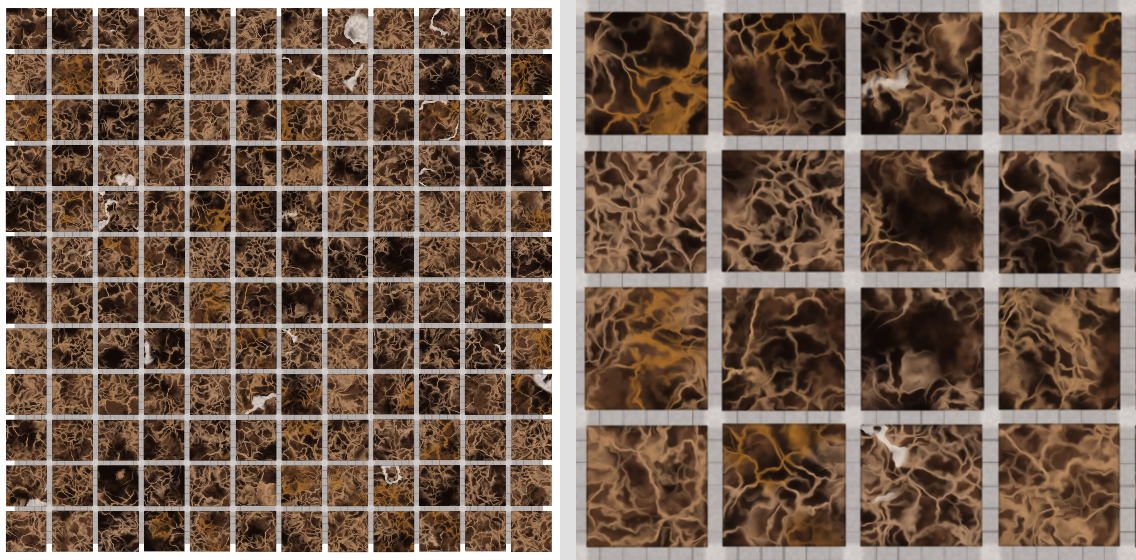
Left, the full canvas; right, a detail of the centre.
Reproduce this texture procedurally as a three.js fragment shader.

```glsl
// Sheet of 12 x 12 dark marble mosaic tiles on a pale mesh backing, on white.
// Each tile samples its own turned piece of stone: warped cell borders form
// the veins, noise forms the brown clouds, and a few tiles get chalk or gold.
varying vec2 vUv;

const vec2 COUNT = vec2(12.0);
const vec2 ORIGIN = vec2(0.0062, 0.0102);
const vec2 PITCH = vec2(0.08198, 0.08163);
const float TILE_HALF = 0.0367;
const float CORNER = 0.0008;
const float JITTER = 0.0006;
const float SOFT = 0.0009;
const vec2 MESH_CENTRE = vec2(0.498, 0.5);
const vec2 MESH_HALF = vec2(0.472, 0.471);
const float NUBS = 6.0;
const float VEIN_SCALE = 1.9;
const float VEIN_WIDTH = 0.058;
const float WARP = 0.38;
const float CHALK_SHARE = 0.2;
const float GOLD_SHARE = 0.25;

const vec3 PAPER = vec3(1.0);
const vec3 GROUT = vec3(0.82, 0.80, 0.785);
const vec3 NUB = vec3(0.65, 0.63, 0.62);
const vec3 TICK = vec3(0.43, 0.41, 0.40);
const vec3 BLACK = vec3(0.065, 0.036, 0.026);
const vec3 UMBER = vec3(0.30, 0.185, 0.12);
const vec3 BROWN = vec3(0.47, 0.33, 0.23);
const vec3 TAN = vec3(0.78, 0.62, 0.48);
const vec3 GOLD = vec3(0.70, 0.44, 0.13);
const vec3 CHALK = vec3(0.88, 0.84, 0.81);

float hash(vec2 p) {
  return fract(sin(dot(p, vec2(127.1, 311.7))) * 43758.5453);
}

vec2 hash2(vec2 p) {
  return vec2(hash(p), hash(p + 57.3));
}

float noise(vec2 p) {
  vec2 i = floor(p), f = fract(p);
  f = f * f * (3.0 - 2.0 * f);
  return mix(mix(hash(i), hash(i + vec2(1.0, 0.0)), f.x),
             mix(hash(i + vec2(0.0, 1.0)), hash(i + 1.0), f.x), f.y);
}

float fbm(vec2 p) {
  float sum = 0.0, amp = 0.53;
  for (int i = 0; i < 4; i++) {
    sum += amp * noise(p);
    p = p * 2.1 + 13.7;
    amp *= 0.5;
  }
  return sum;
}

// Gap between nearest and second nearest cell point: zero on cell borders
float cellBorder(vec2 p) {
  vec2 i = floor(p), f = fract(p);
  float near = 8.0, second = 8.0;
  for (int y = -1; y <= 1; y++) {
    for (int x = -1; x <= 1; x++) {
      vec2 o = vec2(float(x), float(y));
      float d = length(o + hash2(i + o) - f);
      second = min(second, max(near, d));
      near = min(near, d);
    }
  }
  return second - near;
}

float boxDistance(vec2 p, vec2 halfSize) {
  vec2 d = abs(p) - halfSize;
  return length(max(d, 0.0)) + min(max(d.x, d.y), 0.0);
}

vec3 marble(vec2 p, vec2 id) {
  float richness = hash(id + 3.1);
  float turn = 6.2832 * hash(id + 8.4);
  float c = cos(turn), s = sin(turn);
  vec2 m = mat2(c, s, -s, c) * p + 40.0 * hash2(id + 1.7);
  vec2 w = m + WARP * (vec2(fbm(m * 3.5), fbm(m * 3.5 + 19.0)) - 0.5);

  // Brown clouds broken by dark rounded pebbles
  float cloud = smoothstep(0.28, 0.78, fbm(m * 3.0 + 5.0) + 0.3 * (richness - 0.4));
  float pebble = smoothstep(0.12, 0.5, cellBorder(w * 2.6 + 31.0));
  cloud *= 1.0 - 0.6 * pebble;
  float grain = noise(m * 21.0);
  vec3 col = mix(BLACK, UMBER, clamp(cloud * (0.75 + 0.9 * grain), 0.0, 1.0));

  // Veins from bold to hairline, fading in and out
  vec3 veinColour = mix(TAN, GOLD, 0.3 * hash(id + 6.2));
  float tinted = step(1.0 - GOLD_SHARE, hash(id + 12.6));
  veinColour = mix(veinColour, GOLD, tinted * smoothstep(0.45, 0.7, noise(m * 2.5)));
  float scale = VEIN_SCALE;
  for (int i = 0; i < 3; i++) {
    float k = float(i);
    float edge = cellBorder(w * scale + 7.0 * k);
    float shown = smoothstep(0.25, 0.75, noise(m * 3.2 + 11.0 * k) + 0.25 * (richness - 0.4));
    float halo = exp(-edge * 9.0 / (1.0 + 0.5 * k)) * shown;
    float line = 1.0 - smoothstep(0.0, VEIN_WIDTH * scale, edge);
    col = mix(col, BROWN, halo * 0.62);
    col = mix(col, veinColour, line * shown * (0.95 - 0.15 * k) * (0.6 + 0.5 * grain));
    scale *= 1.95;
  }

  // Thick chalky seams in a few tiles
  float seam = 1.0 - smoothstep(0.03, 0.08, abs(noise(w * 2.3 + 3.0) - 0.5));
  seam *= smoothstep(0.45, 0.6, noise(m * 2.4 + 23.0));
  seam *= step(1.0 - CHALK_SHARE, hash(id + 21.9));
  return mix(col, CHALK * (0.85 + 0.2 * grain), seam * 0.9);
}

// Mesh nubs along each joint, leaving the crossings pale
vec3 joint(vec2 g, vec2 q) {
  bool upright = abs(q.x) > abs(q.y);
  vec2 a = upright ? g.yx : g;
  vec2 key = vec2(floor(a.x * NUBS), floor(a.y + 0.5) + (upright ? 40.0 : 0.0));
  float u = abs(fract(a.x * NUBS) - 0.5);
  float crossing = smoothstep(0.40, 0.45, abs(fract(a.x) - 0.5));
  float shade = hash(key);
  vec3 col = mix(GROUT, NUB * (0.92 + 0.2 * shade), 0.45 + 0.55 * shade);
  col = mix(col, TICK, 0.55 * smoothstep(0.38, 0.49, u) * hash(key + 4.0));
  return mix(col, GROUT, crossing) * (0.97 + 0.06 * noise(g * 40.0));
}

void main() {
  vec2 g = (vUv - ORIGIN) / PITCH;
  vec2 id = clamp(floor(g), vec2(0.0), COUNT - 1.0);
  vec2 q = (g - id - 0.5) * PITCH;

  // Backing
  float mesh = 1.0 - smoothstep(-SOFT, SOFT, boxDistance(vUv - MESH_CENTRE, MESH_HALF));
  vec3 col = mix(PAPER, joint(g, q), mesh);

  // Tile with slightly uneven placing and size
  vec2 place = q - JITTER * (2.0 * hash2(id + 14.0) - 1.0);
  vec2 size = TILE_HALF - JITTER * hash2(id + 33.0);
  float d = boxDistance(place, size - CORNER) - CORNER;
  vec3 stone = marble(place / PITCH, id) * (1.0 - 0.25 * smoothstep(-0.002, 0.0, d));
  col = mix(col, stone, 1.0 - smoothstep(-SOFT, SOFT, d));

  gl_FragColor = vec4(col, 1.0);
}
```
